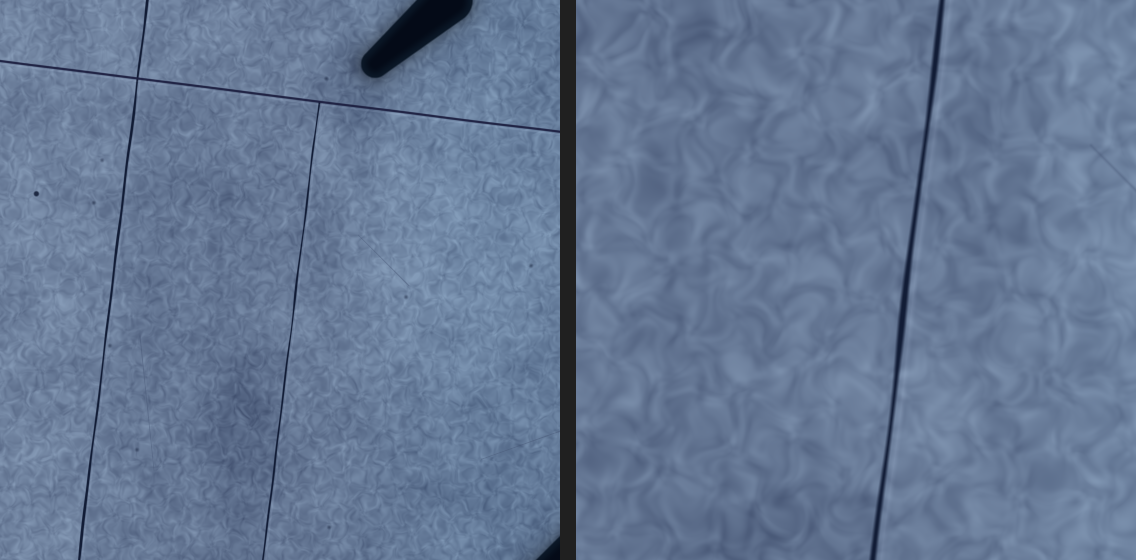
Left, the full canvas; right, a detail of the centre.
Give the GLSL for this texture, as a three.js fragment shader.

```glsl
// Blue-grey mottled floor planks with thin dark seams, scuffs and dark furniture legs.
varying vec2 vUv;

const vec3 STONE_DARK = vec3(0.27, 0.33, 0.45);
const vec3 STONE_LIGHT = vec3(0.50, 0.58, 0.69);
const vec3 SEAM_BLUE = vec3(0.05, 0.09, 0.19);
const vec3 SEAM_VIOLET = vec3(0.11, 0.12, 0.25);
const vec3 LEG_BLACK = vec3(0.015, 0.04, 0.09);
const vec3 LEG_SHEEN = vec3(0.04, 0.09, 0.15);
const float PLANK_WIDTH = 0.329;
const float SOFT = 0.0014;

float hash(vec2 p) {
  return fract(sin(dot(p, vec2(127.1, 311.7))) * 43758.55);
}

vec2 gradient(vec2 cell) {
  float angle = 6.2832 * hash(cell);
  return vec2(cos(angle), sin(angle));
}

float gradientNoise(vec2 p) {
  vec2 i = floor(p), f = fract(p);
  vec2 u = f * f * f * (f * (f * 6.0 - 15.0) + 10.0);
  vec2 e = vec2(1.0, 0.0);
  float low = mix(dot(gradient(i), f), dot(gradient(i + e.xy), f - e.xy), u.x);
  float high = mix(dot(gradient(i + e.yx), f - e.yx), dot(gradient(i + e.xx), f - e.xx), u.x);
  return mix(low, high, u.y);
}

float fbm(vec2 p) {
  float sum = 0.0, gain = 0.6;
  for (int i = 0; i < 4; i++) {
    sum += gain * gradientNoise(p);
    p = p * 2.03 + 17.3;
    gain *= 0.6;
  }
  return sum;
}

// Distance to a segment whose radius grows from ra to rb.
float taper(vec2 p, vec2 a, vec2 b, float ra, float rb) {
  vec2 d = b - a;
  float t = clamp(dot(p - a, d) / dot(d, d), 0.0, 1.0);
  return length(p - a - d * t) - mix(ra, rb, t);
}

float cover(float d, float soft) {
  return 1.0 - smoothstep(-soft, soft, d);
}

float blob(vec2 p, vec2 center, vec2 size) {
  vec2 d = (p - center) / size;
  return exp(-dot(d, d));
}

// Curly short strokes over broad clouds.
float stoneTone(vec2 p) {
  vec2 curl = vec2(gradientNoise(p * 42.0), gradientNoise(p * 42.0 + 31.7));
  vec2 q = p + 0.016 * curl;
  float strokes = gradientNoise(q * vec2(88.0, 66.0));
  float veins = abs(gradientNoise(q * 58.0 + 9.4)) - 0.2;
  float grain = gradientNoise(q * 150.0 + 5.1);
  return 0.62 + 0.36 * strokes + 0.32 * veins + 0.16 * grain
    + 0.34 * fbm(p * 13.0) + 0.22 * fbm(p * 3.5 + 4.0);
}

// Broad light and shade across the floor.
float floorLight(vec2 p) {
  float light = 0.20 * blob(p, vec2(0.78, 0.60), vec2(0.24, 0.20));
  light += 0.10 * blob(p, vec2(0.06, 0.45), vec2(0.16, 0.50));
  light += 0.10 * blob(p, vec2(0.32, 0.95), vec2(0.24, 0.10));
  light -= 0.30 * blob(p, vec2(0.43, 0.27), vec2(0.08, 0.13));
  light -= 0.18 * blob(p, vec2(0.59, 0.53), vec2(0.05, 0.12));
  light -= 0.28 * blob(p, vec2(0.64, 0.82), vec2(0.045, 0.09));
  return light - 0.10 * blob(p, vec2(0.80, 0.0), vec2(0.5, 0.16));
}

// One small dark pit in some cells of a coarse grid.
float pits(vec2 p) {
  vec2 g = p * 9.0, cell = floor(g);
  vec2 center = 0.2 + 0.6 * vec2(hash(cell + 3.1), hash(cell + 8.6));
  float d = length(g - cell - center) / 9.0 - 0.0028;
  return cover(d, 0.003) * step(0.86, hash(cell + 5.7));
}

void main() {
  vec2 p = vUv;
  float crossY = 0.891 - 0.127 * p.x;
  float below = cover(p.y - crossY, SOFT);
  float alongX = p.x - 0.141 - 0.122 * p.y;

  // Stone, with a slightly darker middle plank
  float middle = cover(-alongX, SOFT) * cover(alongX - PLANK_WIDTH, SOFT) * below;
  float tone = stoneTone(p) + floorLight(p) - 0.07 * middle;
  vec3 color = mix(STONE_DARK, STONE_LIGHT, clamp(tone, -0.1, 1.1));
  color += vec3(-0.012, 0.006, 0.012) * smoothstep(0.5, 0.9, p.x);

  // Scratches and pits
  float scratch = cover(taper(p, vec2(0.25, 0.40), vec2(0.275, 0.16), 0.0008, 0.0004), SOFT);
  scratch += cover(taper(p, vec2(0.64, 0.58), vec2(0.73, 0.49), 0.0004, 0.0009), SOFT);
  scratch += cover(taper(p, vec2(0.86, 0.18), vec2(1.0, 0.23), 0.0004, 0.0008), SOFT);
  color = mix(color, STONE_DARK, 0.5 * scratch);
  float speck = cover(length(p - vec2(0.065, 0.654)) - 0.0045, 0.002);
  color = mix(color, SEAM_BLUE, max(0.45 * pits(p), 0.85 * speck));

  // Long seams: the first runs through, the second stops at the cross seam
  for (int i = 0; i < 2; i++) {
    float k = float(i);
    float wobble = 0.002 * gradientNoise(vec2(p.y * 9.0, k * 7.3 + 0.4));
    float d = alongX - k * PLANK_WIDTH + wobble;
    float width = 0.0019 - 0.0003 * k + 0.0012 * gradientNoise(vec2(p.y * 14.0, k + 2.6));
    float reach = mix(1.0, below, k);
    color += 0.05 * reach * cover(abs(d - 0.005) - 0.001, 0.002);
    color = mix(color, SEAM_BLUE, 0.95 * reach * cover(abs(d) - width, SOFT));
  }

  // Cross seam with a pale lower lip
  float dCross = p.y - crossY + 0.002 * gradientNoise(vec2(p.x * 6.0, 3.4));
  color += 0.06 * cover(abs(dCross + 0.005) - 0.001, 0.002);
  color = mix(color, SEAM_VIOLET, 0.95 * cover(abs(dCross) - 0.002, SOFT));

  // Furniture legs with a soft contact shadow
  float leg = taper(p, vec2(0.67, 0.886), vec2(0.802, 1.0), 0.025, 0.042);
  leg = min(leg, taper(p, vec2(0.94, -0.102), vec2(1.1, 0.058), 0.06, 0.06));
  color *= 1.0 - 0.3 * exp(-max(leg, 0.0) * 70.0);
  vec3 legColor = mix(LEG_SHEEN, LEG_BLACK, smoothstep(0.0, 0.02, -leg));
  color = mix(color, legColor, cover(leg, 0.002));

  gl_FragColor = vec4(color, 1.0);
}
```
